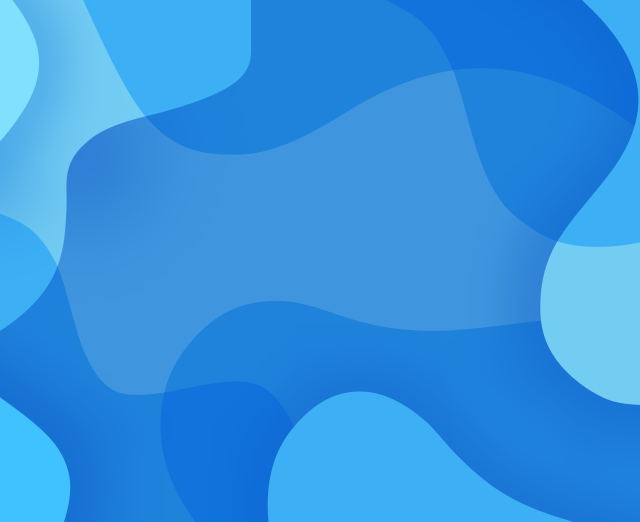
Write a Shadertoy shader that draws this background.

```glsl
// Overlapping fluid blue shapes: a pale translucent wave, deeper pools and
// bright foreground blobs with soft shadows. Each outline is a smooth chain
// of cubic spans, turned into an approximate signed distance.

#define HEIGHT 6.28
#define BASE   vec3(0.12, 0.51, 0.86)
#define PALE   vec3(0.25, 0.59, 0.87)
#define DEEP   vec3(0.065, 0.45, 0.86)
#define SKY    vec3(0.24, 0.69, 0.96)
#define ICE    vec3(0.45, 0.80, 0.95)
#define CYAN   vec3(0.51, 0.88, 1.00)
#define AZURE  vec3(0.25, 0.76, 1.00)
#define SHADOW vec3(0.05, 0.35, 0.78)

// Cubic span between knots (position, value, slope), straight beyond its ends.
// Returns value and slope.
vec2 span(float x, vec3 a, vec3 b) {
    float w = b.x - a.x;
    float inside = clamp(x, a.x, b.x);
    float t = (inside - a.x) / w;
    float blend = t * t * (3.0 - 2.0 * t);
    float value = mix(a.y, b.y, blend)
                + w * t * (1.0 - t) * (a.z * (1.0 - t) - b.z * t);
    float slope = 6.0 * t * (1.0 - t) * (b.y - a.y) / w
                + a.z * (1.0 - t) * (1.0 - 3.0 * t) + b.z * t * (3.0 * t - 2.0);
    return vec2(value + (x - inside) * slope, slope);
}

vec2 wave(float x, vec3 a, vec3 b, vec3 c, vec3 d) {
    return x < b.x ? span(x, a, b) : x < c.x ? span(x, b, c) : span(x, c, d);
}

vec2 wave(float x, vec3 a, vec3 b, vec3 c, vec3 d, vec3 e, vec3 f) {
    return x < c.x ? wave(x, a, b, c, d) : wave(x, c, d, e, f);
}

// Signed distance from a curve, positive on the side of larger v
float side(float v, vec2 curve) {
    return (v - curve.x) * inversesqrt(1.0 + curve.y * curve.y);
}

float cover(float d) {
    return clamp(0.5 - d * iResolution.y / HEIGHT, 0.0, 1.0);
}

float glow(float d, float radius) {
    float r = max(d, 0.0) / radius;
    return exp(-r * r);
}

// Translucent wave across the canvas
float waveBand(vec2 p) {
    float top = side(p.y, wave(p.x, vec3(1.0, 6.28, -2.2), vec3(1.75, 4.88, -1.2),
        vec3(2.85, 4.42, 0.0), vec3(4.2, 4.95, 0.62), vec3(5.8, 5.46, 0.0), vec3(7.65, 4.75, -0.75)));
    float bottom = side(p.y, wave(p.x, vec3(0.0, 3.71, -0.4), vec3(0.68, 3.1, -2.0),
        vec3(1.0, 2.08, -2.4), vec3(1.65, 1.53, 0.0), vec3(2.85, 1.69, 0.0), vec3(3.54, 1.13, -2.2)));
    return max(top, -bottom);
}

// Deep pools: lower centre and upper right
float lowerPool(vec2 p) {
    float left = side(p.x, wave(p.y, vec3(0.0, 2.35, -0.7), vec3(0.68, 2.0, -0.28),
        vec3(1.13, 1.93, 0.0), vec3(2.28, 2.4, 1.0)));
    float top = side(p.y, wave(p.x, vec3(2.4, 2.28, 1.0), vec3(3.35, 2.66, 0.0),
        vec3(4.3, 2.42, -0.28), vec3(5.2, 2.3, 0.0), vec3(6.5, 2.42, 0.1), vec3(7.68, 2.6, 0.15)));
    return max(top, -left);
}

float upperPool(vec2 p) {
    return -side(p.y, wave(p.x, vec3(4.65, 6.28, -0.6), vec3(5.45, 5.43, -2.4),
        vec3(5.75, 4.43, -2.9), vec3(6.4, 3.53, -0.7), vec3(7.2, 3.31, 0.0), vec3(7.68, 3.36, 0.2)));
}

// Foreground blobs
float leftBlob(vec2 p) {
    return side(p.x, wave(p.y, vec3(2.3, 0.0, 1.55), vec3(3.78, 0.8, 0.05),
        vec3(4.53, 1.0, 1.05), vec3(4.88, 1.75, 4.1), vec3(5.18, 2.65, 2.0), vec3(5.78, 3.02, 0.0)));
}

float rightBlob(vec2 p) {
    float left = side(p.x, wave(p.y, vec3(1.73, 6.9, -1.15), vec3(2.58, 6.5, 0.0),
        vec3(3.4, 6.72, 0.62), vec3(4.2, 7.34, 0.75), vec3(5.08, 7.68, 0.0), vec3(6.28, 7.0, -1.1)));
    float bottom = side(p.y, wave(p.x, vec3(6.9, 1.73, -0.87), vec3(7.25, 1.5, -0.48),
        vec3(7.68, 1.41, -0.05), vec3(8.2, 1.5, 0.3)));
    return max(-left, -bottom);
}

float hill(vec2 p) {
    float left = side(p.x, wave(p.y, vec3(0.0, 3.23, -0.06), vec3(0.2, 3.22, 0.0),
        vec3(0.73, 3.3, 0.33), vec3(1.15, 3.54, 0.85)));
    float top = side(p.y, wave(p.x, vec3(3.54, 1.15, 1.18), vec3(4.33, 1.57, 0.0),
        vec3(5.1, 1.23, -0.85), vec3(5.5, 0.8, -1.0), vec3(6.0, 0.38, -0.65), vec3(6.9, 0.0, -0.3)));
    return max(top, -left);
}

void mainImage(out vec4 fragColor, in vec2 fragCoord) {
    vec2 p = fragCoord / iResolution.y * HEIGHT;
    float band = cover(waveBand(p)), pool = upperPool(p);
    float left = leftBlob(p), right = rightBlob(p), mound = hill(p);
    float corner = side(p.x, wave(p.y, vec3(0.0, 0.77, 0.3), vec3(0.42, 0.845, 0.0),
        vec3(0.88, 0.7, -0.65), vec3(1.5, 0.0, -1.4)));
    float cap = side(p.x, wave(p.y, vec3(4.58, 0.0, 0.9), vec3(5.0, 0.31, 0.6),
        vec3(5.53, 0.47, 0.0), vec3(6.28, 0.15, -0.75)));

    // Translucent layers
    vec3 color = mix(BASE, PALE, band);
    color = mix(color, mix(DEEP, BASE, band), cover(min(lowerPool(p), pool)));

    // Soft shadows
    color = mix(color, SHADOW, 0.36 * glow(distance(p, vec2(0.95, 4.4)), 1.0));
    color = mix(color, SHADOW, 0.32 * glow(right, 0.5));
    color = mix(color, SHADOW, 0.28 * glow(mound, 0.4));
    color = mix(color, SHADOW, 0.42 * glow(corner, 0.55));

    // Bright blobs, the left one shaded by its cap
    vec3 leftColor = mix(mix(SKY, ICE, band), BASE, 0.35 * glow(cap, 0.45));
    leftColor = mix(leftColor, BASE, 0.25 * glow(distance(p, vec2(0.0, 4.0)), 0.7));
    color = mix(color, leftColor, cover(left));
    color = mix(color, mix(ICE, SKY, cover(pool)), cover(right));
    color = mix(color, SKY, cover(mound));
    color = mix(color, AZURE, cover(corner));
    color = mix(color, CYAN, cover(cap));
    fragColor = vec4(color, 1.0);
}
```
